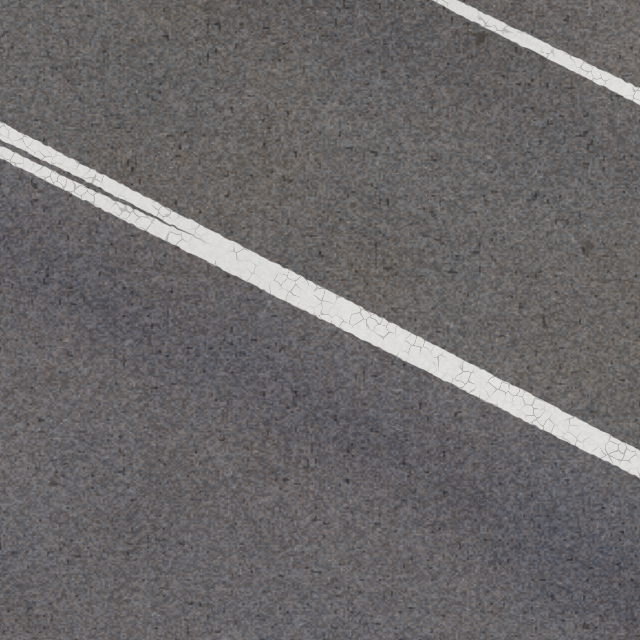
A WebGL 1 fragment shader for this texture:

```glsl
precision highp float;
uniform vec2 u_resolution;

float hash(vec2 p) {
  vec3 q = fract(vec3(p.xyx) * 0.1031);
  q += dot(q, q.yzx + 33.33);
  return fract((q.x + q.y) * q.z);
}

float noise(vec2 p) {
  vec2 i = floor(p), f = fract(p);
  f = f * f * (3.0 - 2.0 * f);
  return mix(mix(hash(i), hash(i + vec2(1.0, 0.0)), f.x),
             mix(hash(i + vec2(0.0, 1.0)), hash(i + 1.0), f.x), f.y);
}

float fbm(vec2 p) {
  float sum = 0.0, gain = 0.5;
  for (int i = 0; i < 4; i++) {
    sum += gain * noise(p);
    p = mat2(1.6, 1.2, -1.2, 1.6) * p + 7.3;
    gain *= 0.5;
  }
  return sum;
}

// Gap between the two nearest cell centres: zero on a cell border
float cellBorder(vec2 p) {
  vec2 cell = floor(p);
  float nearest = 9.0, second = 9.0;
  for (int y = -1; y <= 1; y++) {
    for (int x = -1; x <= 1; x++) {
      vec2 c = cell + vec2(float(x), float(y));
      float d = length(c + 0.15 + 0.7 * vec2(hash(c), hash(c + 57.0)) - p);
      second = min(second, max(nearest, d));
      nearest = min(nearest, d);
    }
  }
  return second - nearest;
}

// Stripe between a lower and an upper edge, each given as (height at x = 0, slope)
float stripe(vec2 p, vec2 lower, vec2 upper, float soft) {
  float above = p.y - lower.x - lower.y * p.x;
  float below = upper.x + upper.y * p.x - p.y;
  return smoothstep(-soft, soft, above) * smoothstep(-soft, soft, below);
}

float bell(float x, float width) {
  return exp(-x * x / (width * width));
}

float stain(vec2 p, vec2 centre, float radius) {
  float d = length(p - centre) + radius * 1.6 * (noise(p * 130.0) - 0.5);
  return 1.0 - smoothstep(0.3 * radius, radius, d);
}

void main() {
  vec2 uv = gl_FragCoord.xy / u_resolution;
  float soft = max(0.0016, 0.8 / u_resolution.y);
  float across = uv.y + 0.508 * uv.x;

  // Broad tone of the asphalt: worn lanes and a cool, dark wheel track
  float cloud = fbm(uv * 5.0) - 0.47;
  float track = bell(across - 0.59 - 0.08 * cloud, 0.09);
  float upperLane = smoothstep(0.7, 0.85, across);
  vec3 color = mix(vec3(0.402, 0.390, 0.398), vec3(0.406, 0.394, 0.388), upperLane);
  color -= track * vec3(0.040, 0.036, 0.024);
  color -= bell(across - 1.25, 0.08) * vec3(0.022, 0.020, 0.012);
  color += smoothstep(1.34, 1.40, across) * vec3(0.018, 0.010, 0.006);
  color += 0.045 * cloud;
  color += (noise(uv * 7.0 + 20.0) - 0.5) * vec3(0.012, 0.0, -0.014);

  // Aggregate: fine grains, coarser clumps and faint tints
  float fine = noise(uv * vec2(290.0, 340.0)) - 0.5;
  float coarse = noise(uv * vec2(150.0, 190.0) + 31.0) - 0.5;
  float grain = 0.125 * fine + 0.075 * coarse;
  float tint = noise(uv * 230.0 + 91.0) - 0.5;
  color += grain + tint * vec3(0.035, 0.0, -0.035);
  color -= 0.11 * smoothstep(0.82, 0.97, noise(uv * 160.0 + 63.0));
  color += 0.07 * smoothstep(0.84, 0.98, noise(uv * 210.0 + 11.0));

  // Small oily stains
  float oil = stain(uv, vec2(0.752, 0.940), 0.011);
  oil += 0.6 * stain(uv, vec2(0.919, 0.613), 0.014);
  oil += 0.6 * stain(uv, vec2(0.859, 0.989), 0.008);
  oil += 0.7 * stain(uv, vec2(0.079, 0.242), 0.007);
  color = mix(color, vec3(0.25, 0.23, 0.20), 0.65 * min(oil, 1.0));

  // Painted lines; the centre one splits in two toward the left
  vec2 rough = uv + vec2(0.0, 0.003 * (noise(uv * 140.0) - 0.5));
  float paint = stripe(rough, vec2(0.753, -0.5005), vec2(0.810, -0.514), soft);
  float gapHalf = 0.0047 * (1.0 - smoothstep(0.10, 0.36, uv.x));
  float gap = stripe(rough, vec2(0.7775 - gapHalf, -0.484),
                     vec2(0.7775 + gapHalf, -0.484), soft);
  paint *= 1.0 - gap * (1.0 - smoothstep(0.27, 0.36, uv.x));
  paint = max(paint, stripe(rough, vec2(1.3375, -0.5015), vec2(1.344, -0.482), soft));

  // Broken crackle in the paint
  vec2 along = mat2(0.891, 0.454, -0.454, 0.891) * uv;
  vec2 warp = vec2(noise(uv * 90.0), noise(uv * 90.0 + 40.0));
  float border = cellBorder(along * 62.0 + 0.5 * warp);
  float crack = 1.0 - smoothstep(0.02, 0.15, border);
  crack *= smoothstep(0.30, 0.70, noise(uv * 48.0 + 5.0));
  vec3 white = vec3(0.862, 0.860, 0.850) + 0.25 * grain + 0.04 * cloud;
  white = mix(white, vec3(0.60, 0.59, 0.57), 0.6 * crack);

  gl_FragColor = vec4(mix(color, white, paint), 1.0);
}
```
